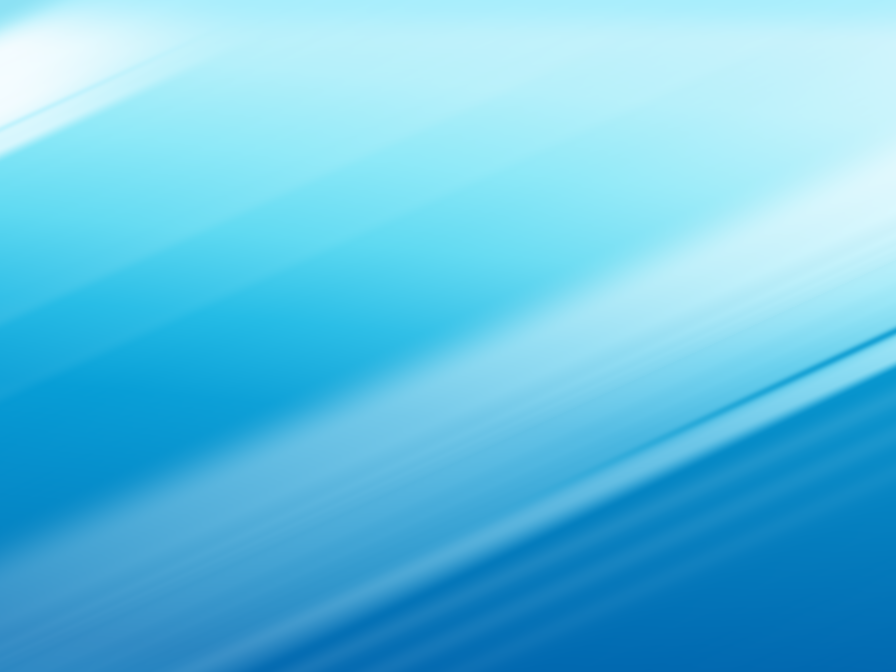
Give the GLSL for this background, as a Shadertoy shader.

```glsl
// Soft diagonal light streaks over a cyan to deep blue gradient.

#define SLOPE 0.46        // rise of the streaks per unit of width
#define BAND_TOP 0.19     // upper edge of the broad band
#define BAND_END -0.155   // lower edge of the broad band
#define LINE_POS -0.106   // thin dark line inside the band
#define CORNER_EDGE 0.768 // lower edge of the corner glow
#define GRAIN 0.022       // strength of the fine streaks

const vec3 WHITE = vec3(0.97, 0.99, 1.0);
const vec3 DEEP_LOW = vec3(0.005, 0.41, 0.69);
const vec3 DEEP_HIGH = vec3(0.03, 0.56, 0.79);
const vec3 LINE_BLUE = vec3(0.08, 0.63, 0.83);
const vec3 TOP_CYAN = vec3(0.64, 0.93, 0.99);

// Sky colours at even steps, from bottom to top
const vec3 SKY[9] = vec3[9](
    vec3(0.03, 0.45, 0.72), vec3(0.02, 0.51, 0.76), vec3(0.02, 0.56, 0.80),
    vec3(0.03, 0.62, 0.84), vec3(0.14, 0.735, 0.90), vec3(0.36, 0.85, 0.945),
    vec3(0.54, 0.91, 0.97), vec3(0.70, 0.94, 0.98), vec3(0.78, 0.95, 0.985));

vec3 skyColor(float h) {
    float t = clamp(h, 0.0, 0.999) * 8.0;
    int i = int(t);
    return mix(SKY[i], SKY[i + 1], fract(t));
}

float hash(float n) {
    return fract(sin(n * 127.1) * 43758.5453);
}

float noise(float x) {
    float i = floor(x), f = fract(x);
    return mix(hash(i), hash(i + 1.0), f * f * (3.0 - 2.0 * f));
}

float bell(float x, float width) {
    return exp(-x * x / (width * width));
}

// Sheet of light: a lower edge that fades out upwards
float sheet(float s, float edge, float fade) {
    return smoothstep(edge - 0.012, edge + 0.012, s) * exp(-max(s - edge, 0.0) / fade);
}

// Layered noise across the streaks
float streaks(float s) {
    float sum = 0.0, amp = 0.5, freq = 38.0;
    for (int i = 0; i < 3; i++) {
        sum += amp * (noise(s * freq + 17.0) - 0.5);
        amp *= 0.6;
        freq *= 2.1;
    }
    return sum;
}

void mainImage(out vec4 fragColor, in vec2 fragCoord) {
    vec2 p = fragCoord / iResolution.y;
    float across = p.x * iResolution.y / iResolution.x;
    float s = p.y - SLOPE * p.x;

    // Sky gradient with a cyan rim at the top
    vec3 col = skyColor(p.y + 0.09 * (p.x - 0.667));
    col = mix(col, TOP_CYAN, 0.85 * smoothstep(0.93, 1.0, p.y));

    // Faint sheets in the sky
    float faint = 0.10 * sheet(s, 0.517, 0.10) + 0.06 * sheet(s, 0.405, 0.08);
    col = mix(col, WHITE, faint * smoothstep(1.0, 0.85, p.y));

    // Deep blue below the band
    float soft = mix(0.04, 0.009, across);
    float below = 1.0 - smoothstep(BAND_END - soft, BAND_END + soft, s);
    col = mix(col, mix(DEEP_LOW, DEEP_HIGH, p.y / 0.36), below);

    // Broad band, brighter to the right
    float profile = mix(0.45, 1.0, smoothstep(-0.13, 0.13, s));
    profile *= 1.0 - smoothstep(BAND_TOP - 0.065, BAND_TOP + 0.03, s);
    float halo = 0.32 * across * across * bell(s - BAND_TOP, 0.17) * step(0.0, s);
    float band = (0.22 + 0.53 * across) * profile * (1.0 - below);
    col = mix(col, WHITE, max(band, halo * (1.0 - profile) + band));

    // Light stripe and thin dark line
    float stripe = smoothstep(BAND_END - soft, BAND_END + soft, s)
                 * (1.0 - smoothstep(LINE_POS - 0.025, LINE_POS, s));
    col = mix(col, WHITE, 0.24 * across * stripe);
    float lineFade = smoothstep(0.5, 0.95, across);
    col = mix(col, LINE_BLUE, 0.95 * lineFade * bell(s - LINE_POS, 0.0065));

    // Fading streaks in the deep blue
    for (int i = 0; i < 3; i++) {
        float k = float(i);
        col = mix(col, WHITE, (0.10 - 0.025 * k) * bell(s + 0.205 + 0.055 * k, 0.018));
    }

    // Corner glow with its own fine line
    float reach = 1.0 - smoothstep(0.0, 0.42, p.x);
    float glow = smoothstep(CORNER_EDGE - 0.012, CORNER_EDGE + 0.012, s)
               * (1.0 - smoothstep(0.92, 0.985, s)) * smoothstep(1.04, 0.92, p.y);
    float glowLevel = mix(0.72, 0.95, smoothstep(0.79, 0.84, s));
    col = mix(col, WHITE, glow * glowLevel * reach);
    col = mix(col, TOP_CYAN, 0.5 * reach * bell(s - 0.807, 0.005));
    col = mix(col, vec3(0.50, 0.86, 0.94), 0.7 * reach * smoothstep(0.94, 0.99, s));

    // Fine streaks, strongest in the lower part of the band
    float grain = GRAIN * (0.35 + 1.8 * bell(s + 0.05, 0.11));
    col += grain * streaks(s) * vec3(1.6, 1.0, 0.7);

    fragColor = vec4(clamp(col, 0.0, 1.0), 1.0);
}
```
